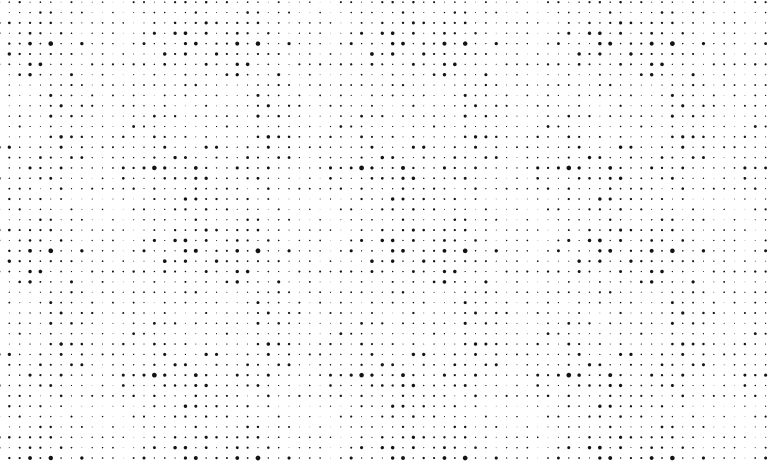
Give the GLSL for this pattern, as a WebGL 1 fragment shader.

```glsl
precision highp float;
// A square lattice of round ink dots on white, repeating every 20 x 20 dots.
// Layered sines swell the dots into clusters and thin them into gaps, while
// a per-dot hash scatters their sizes from faint specks to bold spots.

uniform vec2 u_resolution;

const float TAU = 6.2831853;
const float DOTS_ACROSS = 74.13;            // dot pitches over the canvas width
const float TILE_DOTS = 20.0;               // dots along one side of a repeat
const vec2 FIRST_DOT = vec2(0.9, 0.21);     // from the top left, in pitches
const vec3 PAPER = vec3(1.0);
const vec3 INK = vec3(0.08, 0.07, 0.07);

float hash(vec2 p) {
    return fract(sin(dot(p, vec2(12.9898, 78.233))) * 43758.547);
}

// Cosine with a whole number of cycles per tile, so the tile joins itself.
float wave(float position, float peak, float cycles) {
    return cos(TAU * cycles * (position - peak) / TILE_DOTS);
}

// Cluster density, about -1 in the gaps to 1 in the thickest groups.
float clusterField(vec2 dotId) {
    return 0.35 * wave(dotId.y, 5.0, 2.0)
         + 0.30 * wave(dotId.x, 0.0, 1.0)
         + 0.25 * wave(dotId.x, 4.5, 2.0)
         + 0.30 * wave(dotId.x - dotId.y, -2.0, 1.0);
}

// Mostly small dots, with a steep tail of bold ones.
float dotRadius(vec2 dotId, vec2 tileId) {
    float size = 0.12 + 0.75 * hash(dotId + 1.0) + 0.22 * clusterField(dotId);
    size = clamp(size, 0.0, 1.0);
    float radius = 0.02 + 0.11 * size + 0.09 * pow(size, 8.0);
    float drift = hash(dotId + 3.7 * tileId + 5.3) - 0.5;
    return radius * (1.0 + 0.1 * drift);
}

// Disc coverage; discs finer than a pixel fade by area instead of vanishing.
float discCoverage(vec2 offset, float radius, float pixel) {
    float drawn = max(radius, 0.5 * pixel);
    float fade = (radius * radius) / (drawn * drawn);
    return fade * clamp(0.5 + (drawn - length(offset)) / pixel, 0.0, 1.0);
}

void main() {
    // Lattice coordinates run rightward and downward from the top left.
    float pixel = DOTS_ACROSS / u_resolution.x;
    vec2 fromTop = vec2(gl_FragCoord.x, u_resolution.y - gl_FragCoord.y);
    vec2 lattice = fromTop * pixel - FIRST_DOT;

    // Nearest dot, its place within the tile, and the tile's index.
    vec2 cell = floor(lattice + 0.5);
    vec2 tileId = floor((cell + 0.5) / TILE_DOTS);
    vec2 dotId = cell - tileId * TILE_DOTS;

    float radius = dotRadius(dotId, tileId);
    float coverage = discCoverage(lattice - cell, radius, pixel);
    gl_FragColor = vec4(mix(PAPER, INK, coverage), 1.0);
}
```
